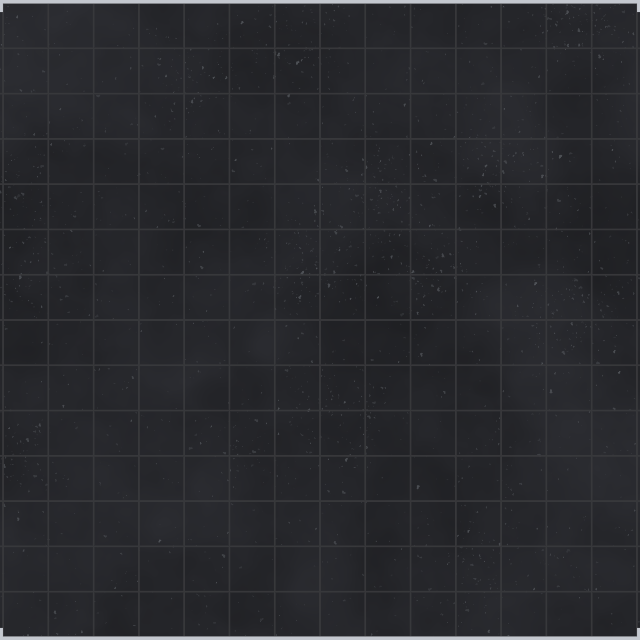
Write a Shadertoy shader that draws this pattern.

```glsl
#define TILES 14.0
#define MARGIN 0.0048
#define LINE_WIDTH 0.0027
#define STRIP 0.0055
#define CORNER vec2(0.0045, 0.0190)
#define DARK_SLATE vec3(0.122, 0.125, 0.138)
#define LIGHT_SLATE vec3(0.172, 0.176, 0.196)
#define LINE_COLOR vec3(0.222, 0.224, 0.235)
#define FLECK_COLOR vec3(0.360, 0.375, 0.395)
#define FRAME_COLOR vec3(0.770, 0.785, 0.810)
#define CLUSTER_SCALE 5.0

vec3 hash3(vec2 p) {
    vec3 q = fract(p.xyx * vec3(0.1031, 0.1030, 0.0973));
    q += dot(q, q.yxz + 33.33);
    return fract((q.xxy + q.yzz) * q.zyx);
}

// Soft cellular noise: random values blended by distance to jittered points
float softCells(vec2 p) {
    vec2 cell = floor(p);
    float total = 0.0, weights = 0.0;
    for (int y = -1; y <= 1; y++)
    for (int x = -1; x <= 1; x++) {
        vec2 id = cell + vec2(x, y);
        vec3 h = hash3(id + 71.0);
        vec2 d = p - id - h.xy;
        float w = exp(-5.0 * dot(d, d));
        total += w * h.z;
        weights += w;
    }
    return total / weights;
}

float clouds(vec2 p) {
    float sum = 0.0, gain = 0.5;
    for (int i = 0; i < 4; i++) {
        sum += gain * softCells(p);
        p = mat2(1.6, 1.2, -1.2, 1.6) * p + 13.7;
        gain *= 0.55;
    }
    return sum / 1.01;
}

// Round patches where flecks gather, each with its own strength
float clusterDensity(vec2 uv) {
    vec2 p = uv * CLUSTER_SCALE;
    vec2 cell = floor(p);
    float density = 0.0;
    for (int y = -1; y <= 1; y++)
    for (int x = -1; x <= 1; x++) {
        vec2 id = cell + vec2(x, y);
        vec3 h = hash3(id + 19.0);
        vec2 d = p - id - h.xy;
        density += smoothstep(0.35, 1.0, h.z) * exp(-9.0 * dot(d, d));
    }
    return min(density, 1.0);
}

// Scattered chips with uneven outlines; radius is a fraction of a cell
float flecks(vec2 uv, float scale, float density, float px) {
    vec2 p = uv * scale;
    vec2 cell = floor(p);
    float soft = px * scale, cover = 0.0;
    for (int y = -1; y <= 1; y++)
    for (int x = -1; x <= 1; x++) {
        vec2 id = cell + vec2(x, y);
        vec3 place = hash3(id + scale);
        vec3 look = hash3(id + scale + 157.0);
        vec2 d = p - id - place.xy;
        float angle = atan(d.y, d.x + 1e-5);
        float wobble = 1.0 + 0.3 * sin(2.0 * angle + 6.28 * look.x)
                           + 0.2 * sin(3.0 * angle + 6.28 * look.y);
        float radius = mix(0.08, 0.30, look.z * look.z) * wobble;
        float chip = 1.0 - smoothstep(radius - 0.6 * soft, radius + 0.6 * soft, length(d));
        cover = max(cover, chip * step(place.z, density) * mix(0.2, 0.75, look.x));
    }
    return cover;
}

// Coverage of the region below an edge
float below(float value, float edge, float px) {
    return 1.0 - smoothstep(edge - 0.5 * px, edge + 0.5 * px, value);
}

void mainImage(out vec4 fragColor, in vec2 fragCoord) {
    vec2 uv = fragCoord / iResolution.xy;
    float px = 1.0 / min(iResolution.x, iResolution.y);

    // Mottled slate
    float tone = clamp(0.5 + 1.3 * (clouds(uv * 7.0) - 0.5), 0.0, 1.0);
    vec3 color = mix(DARK_SLATE, LIGHT_SLATE, tone);

    // Clustered wear
    float density = clusterDensity(uv);
    float wear = max(flecks(uv, 120.0, 0.012 + 0.26 * density, px),
                     0.7 * flecks(uv, 210.0, 0.025 + 0.16 * density, px));
    color = mix(color, FLECK_COLOR, wear);

    // Grid lines
    float pitch = (1.0 - 2.0 * MARGIN) / TILES;
    vec2 gap = abs(fract((uv - MARGIN) / pitch + 0.5) - 0.5) * pitch;
    float line = below(min(gap.x, gap.y), 0.5 * LINE_WIDTH, px);
    color = mix(color, LINE_COLOR, 0.92 * line);

    // Pale strips at top and bottom, turned in at the corners
    vec2 edge = min(uv, 1.0 - uv);
    float corner = below(edge.x, CORNER.x, px) * below(edge.y, CORNER.y, px);
    float frame = max(below(edge.y, STRIP, px), corner);
    color = mix(color, FRAME_COLOR, frame);

    fragColor = vec4(color, 1.0);
}
```
